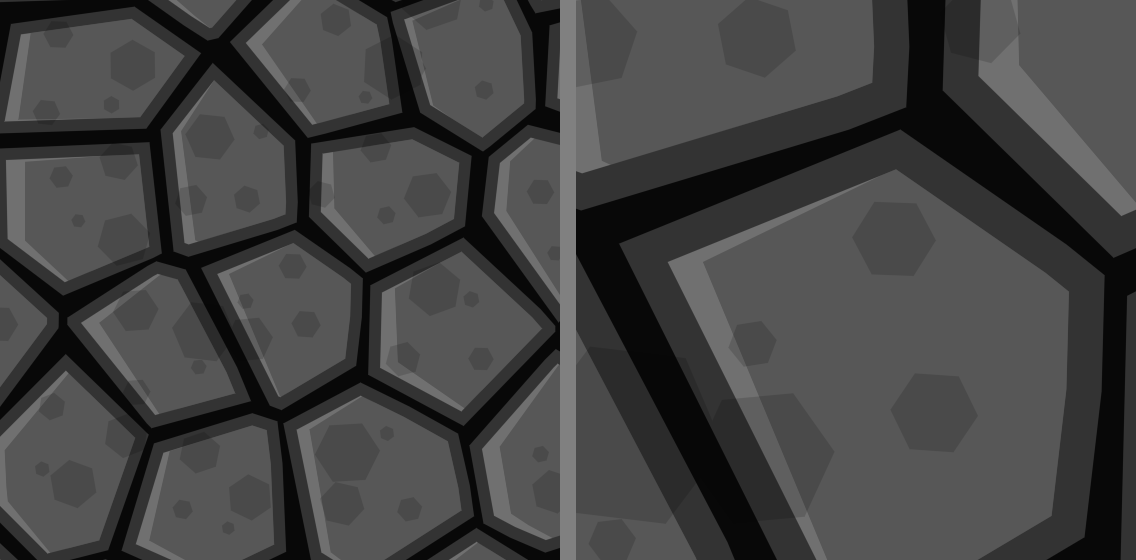
Left: the whole. Right: its middle third, enlarged.
Write a WebGL 1 fragment shader that draws this texture.

```glsl
precision highp float;
// Draws a wall of angular grey stones with dark rims, lit left facets and hexagonal pits.
uniform vec2 u_resolution;

const vec2 GRID = vec2(3.2, 3.9);      // stones across and up the canvas
const float RIM_WIDTH = 0.021;
const float MIN_GAP = 0.004;
const float PIT_SHADE = 0.85;
const vec3 MORTAR = vec3(0.03);
const vec3 RIM = vec3(0.20);
const vec3 FACE = vec3(0.34);
const vec3 FACET = vec3(0.44);

vec2 hash2(vec2 p) {
  vec3 q = fract(p.xyx * vec3(0.1031, 0.1030, 0.0973));
  q += dot(q, q.yzx + 33.33);
  return fract((q.xx + q.yz) * q.zy);
}

vec2 rotate(vec2 v, float angle) {
  float c = cos(angle), s = sin(angle);
  return vec2(c * v.x - s * v.y, s * v.x + c * v.y);
}

float cover(float d, float pixel) {
  return smoothstep(-0.7 * pixel, 0.7 * pixel, d);
}

// Jittered centre of a stone; odd rows are staggered.
vec2 stoneCentre(vec2 id) {
  vec2 jitter = 0.6 * (hash2(id + 17.0) - 0.5);
  float stagger = 0.25 + 0.5 * mod(id.y, 2.0);
  return (id + vec2(stagger, 0.5) + jitter) / GRID;
}

vec2 nearestStone(vec2 p) {
  vec2 base = floor(p * GRID), best = base;
  float bestDistance = 10.0;
  for (int j = -2; j <= 2; j++) {
    for (int i = -2; i <= 2; i++) {
      vec2 id = base + vec2(float(i), float(j));
      float d = distance(p, stoneCentre(id));
      if (d < bestDistance) {
        bestDistance = d;
        best = id;
      }
    }
  }
  return best;
}

// Depth inside a convex stone whose sides are tilted, inset cell borders.
float stoneDepth(vec2 p, vec2 id) {
  vec2 centre = stoneCentre(id);
  float depth = 10.0;
  for (int j = -2; j <= 2; j++) {
    for (int i = -2; i <= 2; i++) {
      if (i == 0 && j == 0) continue;
      vec2 other = id + vec2(float(i), float(j));
      vec2 otherCentre = stoneCentre(other);
      vec2 normal = normalize(otherCentre - centre);
      vec2 toSide = 0.5 * (centre + otherCentre) - p;
      vec2 chance = hash2(id * 7.3 + other * 3.1 + 5.0);
      vec2 tilted = rotate(normal, 0.22 * (chance.x - 0.5));
      float inset = MIN_GAP + 0.012 * chance.y;
      depth = min(depth, dot(toSide, normal) - MIN_GAP);
      depth = min(depth, dot(toSide, tilted) - inset);
    }
  }
  return depth;
}

// Stretches the lit side, so that its facet tapers away from the light.
vec2 facetWarp(vec2 p, vec2 id) {
  vec2 chance = hash2(id + 61.0);
  vec2 light = normalize(vec2(-1.0, mix(-0.4, 0.15, chance.x)));
  float toLight = dot(p - stoneCentre(id), light) + 0.02;
  return p + light * max(toLight, 0.0) * mix(0.14, 0.26, chance.y);
}

float hexagonDepth(vec2 p, float radius) {
  p = abs(p);
  return 0.866 * radius - max(p.y, dot(p, vec2(0.866, 0.5)));
}

// Depth inside the pits, which may cross stone borders.
float pitDepth(vec2 p) {
  vec2 base = floor(p * GRID);
  float depth = -10.0;
  for (int j = -1; j <= 1; j++) {
    for (int i = -1; i <= 1; i++) {
      vec2 id = base + vec2(float(i), float(j));
      float turn = 6.283 * hash2(id + 91.0).x;
      float size = 0.051;
      for (int k = 0; k < 4; k++) {
        vec2 chance = hash2(id * 5.0 + float(k) * 13.0 + 29.0);
        float reach = mix(0.05, 0.105, chance.x);
        vec2 pit = stoneCentre(id) + rotate(vec2(reach, 0.0), turn);
        vec2 local = rotate(p - pit, 6.283 * chance.x);
        depth = max(depth, hexagonDepth(local, size * mix(0.75, 1.2, chance.y)));
        turn += 1.75;
        size *= 0.67;
      }
    }
  }
  return depth;
}

void main() {
  vec2 p = gl_FragCoord.xy / u_resolution;
  float pixel = 1.0 / min(u_resolution.x, u_resolution.y);

  // Stone layers, from the gap inwards.
  vec2 id = nearestStone(p);
  float depth = stoneDepth(p, id);
  float flatDepth = stoneDepth(facetWarp(p, id), id) - RIM_WIDTH;
  vec3 top = mix(FACET, FACE, cover(flatDepth, pixel));
  vec3 color = mix(MORTAR, RIM, cover(depth, pixel));
  color = mix(color, top, cover(depth - RIM_WIDTH, pixel));

  // Translucent pits over everything.
  color *= mix(1.0, PIT_SHADE, cover(pitDepth(p), pixel));
  gl_FragColor = vec4(color, 1.0);
}
```
